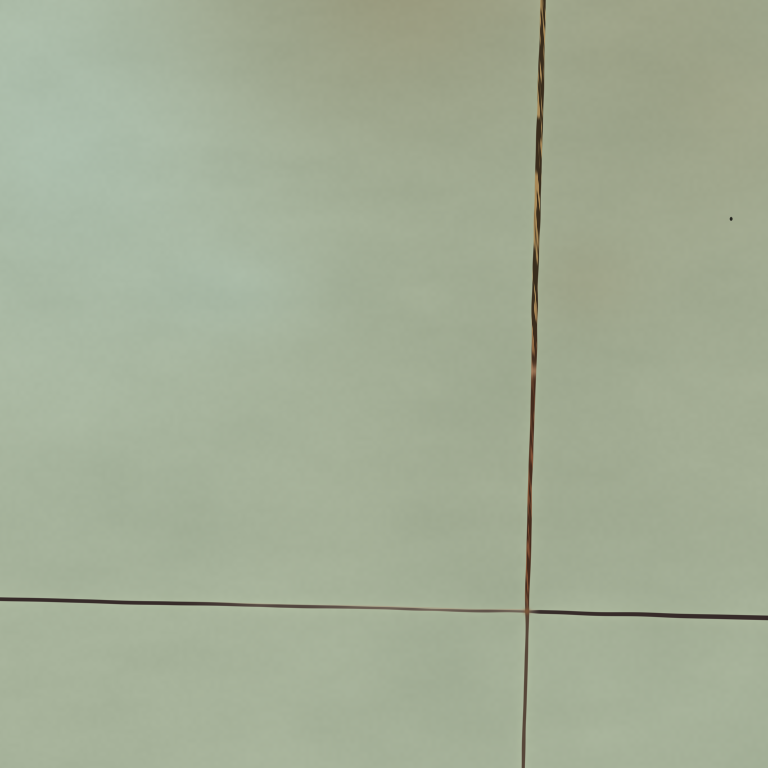
This texture is drawn by a three.js fragment shader. Its source:

```glsl
// Pale sage wall tiles crossed by one upright and one level joint, both slightly tilted.
// Broad gradients and value noise tint the glaze; the joints are signed distances
// to sloping lines, with noise changing their width, streaks and dirt.
varying vec2 vUv;

float hash(vec2 p) {
  vec3 q = fract(vec3(p.xyx) * 0.1031);
  q += dot(q, q.yzx + 33.33);
  return fract((q.x + q.y) * q.z);
}

float noise(vec2 p) {
  vec2 i = floor(p), f = fract(p);
  f = f * f * (3.0 - 2.0 * f);
  return mix(mix(hash(i), hash(i + vec2(1.0, 0.0)), f.x),
             mix(hash(i + vec2(0.0, 1.0)), hash(i + 1.0), f.x), f.y);
}

float fbm(vec2 p) {
  float sum = 0.0, amp = 0.5;
  for (int i = 0; i < 4; i++) {
    sum += amp * noise(p);
    p = p * 2.03 + 17.3;
    amp *= 0.5;
  }
  return sum / 0.9375;
}

// Soft elliptical patch, 1 at its centre
float patchAt(vec2 p, vec2 centre, vec2 radius) {
  vec2 d = (p - centre) / radius;
  return exp(-dot(d, d));
}

// Smooth-edged line coverage
float line(float d, float halfWidth) {
  return 1.0 - smoothstep(halfWidth - 0.001, halfWidth + 0.001, abs(d));
}

vec3 glaze(vec2 p, vec2 tile) {
  vec3 col = mix(vec3(0.655, 0.705, 0.612), vec3(0.632, 0.672, 0.575), smoothstep(0.0, 0.75, p.x));
  col = mix(col, vec3(0.648, 0.695, 0.600), 0.8 * smoothstep(0.42, 0.08, p.y));

  // Cool sheen on the left, brown stains near the top and beside the joint
  float cloud = fbm(p * vec2(5.0, 6.0) + 3.0);
  float sheen = patchAt(p, vec2(0.08, 0.82), vec2(0.28, 0.30)) + 0.45 * patchAt(p, vec2(0.30, 0.62), vec2(0.10, 0.06));
  col = mix(col, vec3(0.665, 0.737, 0.668), min(sheen, 1.0) * (0.6 + 0.5 * cloud));
  float stain = patchAt(p, vec2(0.52, 1.04), vec2(0.26, 0.20)) * (1.0 - tile.x);
  stain += 0.55 * patchAt(p, vec2(0.88, 0.98), vec2(0.30, 0.30)) * tile.x;
  stain += 0.35 * patchAt(p, vec2(0.76, 0.63), vec2(0.07, 0.06)) * tile.x;
  col = mix(col, vec3(0.600, 0.598, 0.485), min(stain, 1.0) * (0.55 + 0.6 * cloud));

  // Cloudy mottling, faint level smears and fine grain
  col += (cloud - 0.5) * vec3(0.045, 0.042, 0.040);
  col += (fbm(p * vec2(9.0, 28.0) + 41.0) - 0.5) * 0.022;
  col += (noise(p * 170.0) - 0.5) * 0.009;
  return col;
}

void main() {
  vec2 p = vUv;
  // Signed distances to the upright (x) and level (y) joints
  vec2 d = vec2(p.x - 0.681 - 0.026 * p.y, p.y - 0.220 + 0.0245 * p.x);
  d.x += (noise(vec2(p.y * 22.0, 5.0)) - 0.5) * 0.0014;
  d.y += (noise(vec2(p.x * 18.0, 9.0)) - 0.5) * 0.0012;
  vec3 col = glaze(p, step(0.0, d));

  // Pale rims on the tile edges
  vec2 rim = exp(-abs(d) / 0.006);
  col += vec3(0.040, 0.042, 0.030) * max(rim.x, rim.y);

  // Level joint: dark, thinned and chalky just left of the crossing
  float chalk = smoothstep(0.20, 0.46, p.x) * (1.0 - smoothstep(0.685, 0.705, p.x));
  float wear = noise(vec2(p.x * 30.0, 2.0));
  vec3 levelCol = mix(vec3(0.17, 0.12, 0.12), vec3(0.45, 0.39, 0.34), chalk * (0.35 + 0.6 * wear));
  float levelWidth = 0.0024 + 0.0006 * smoothstep(0.7, 1.0, p.x) - 0.0010 * chalk * wear;
  col = mix(col, levelCol, line(d.y, levelWidth) * 0.92);
  col = mix(col, vec3(0.68, 0.59, 0.49), line(d.y - 0.0022, 0.0006) * chalk * wear * 0.7);

  // Upright joint: tan streaks above, rust in the middle, thin and grey below
  float upper = smoothstep(0.48, 0.62, p.y);
  float lower = 1.0 - smoothstep(0.18, 0.24, p.y);
  float streak = noise(vec2(d.x * 520.0 + p.y * 50.0, p.y * 42.0));
  vec3 dark = mix(vec3(0.25, 0.14, 0.09), vec3(0.20, 0.15, 0.09), upper);
  vec3 light = mix(vec3(0.49, 0.29, 0.18), vec3(0.66, 0.53, 0.33), upper);
  vec3 uprightCol = mix(dark, light, smoothstep(0.35, 0.85, streak));
  uprightCol = mix(uprightCol, vec3(0.32, 0.25, 0.20), lower);
  uprightCol = mix(uprightCol, vec3(0.66, 0.49, 0.36), 0.8 * patchAt(p, vec2(0.694, 0.517), vec2(0.02, 0.008)));
  float uprightWidth = 0.0029 + 0.0010 * upper - 0.0009 * lower;
  uprightWidth += (noise(vec2(p.y * 35.0, 7.0)) - 0.5) * 0.0010;
  col = mix(col, uprightCol, line(d.x, uprightWidth) * 0.95);

  // Rusty crossing
  col = mix(col, vec3(0.55, 0.38, 0.24), 0.7 * patchAt(p, vec2(0.686, 0.204), vec2(0.004)));

  // Lone dark speck
  float speck = length((p - vec2(0.952, 0.715)) * vec2(1.2, 0.9));
  col = mix(col, vec3(0.14, 0.14, 0.12), 1.0 - smoothstep(0.0012, 0.0032, speck));

  gl_FragColor = vec4(clamp(col, 0.0, 1.0), 1.0);
}
```
